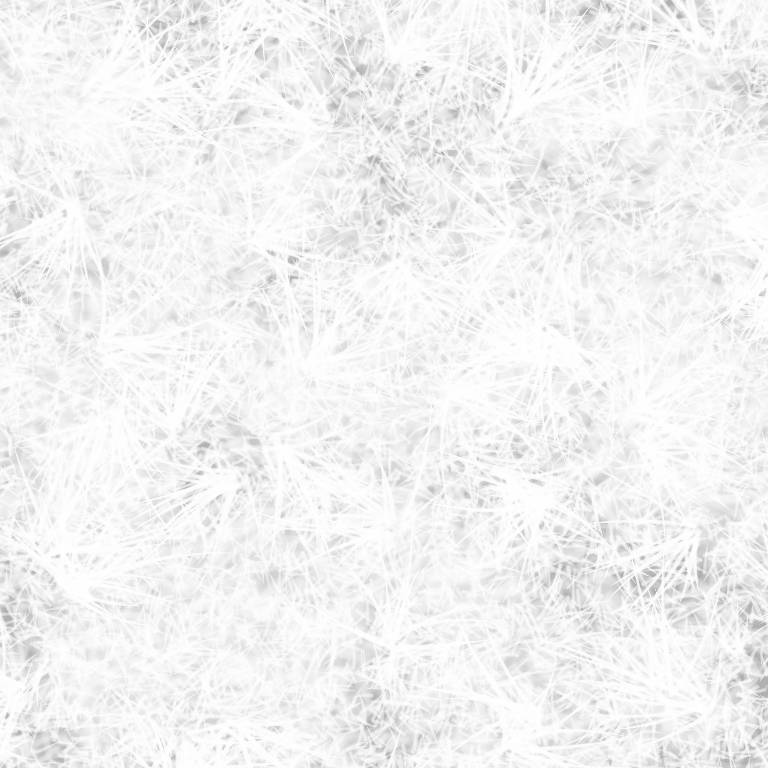
This texture is drawn by a WebGL 2 fragment shader. Its source:

```glsl
#version 300 es
precision highp float;
// Pale, tangled grass: soft white blades and tufts over patchy grey ground.

uniform vec2 u_resolution;
out vec4 fragColor;

const float WHITE = 0.995;         // brightness of fully covered areas
const float GROUND_DEPTH = 0.30;   // darkness of bare ground
const float PATCH_SCALE = 8.0;
const float PATCH_GAIN = 1.6;
const float PATCH_BIAS = -0.45;
const vec2 FIBRE_SCALE = vec2(26.0, 130.0);
const int FIBRE_LAYERS = 6;
const float FIBRE_GAIN = 0.45;
const float WARP_SCALE = 9.0;
const float WARP_AMOUNT = 0.06;
const float MAX_BEND = 0.4;

// Integer hash giving three values in 0..1
vec3 hash3(ivec3 cell) {
    uvec3 v = uvec3(cell + 4096) * 1664525u + 1013904223u;
    v.x += v.y * v.z; v.y += v.z * v.x; v.z += v.x * v.y;
    v ^= v >> 16u;
    v.x += v.y * v.z; v.y += v.z * v.x; v.z += v.x * v.y;
    return vec3(v >> 8u) / 16777216.0;
}

float valueNoise(vec2 p, int seed) {
    ivec2 i = ivec2(floor(p));
    vec2 f = fract(p);
    f = f * f * (3.0 - 2.0 * f);
    float a = hash3(ivec3(i, seed)).x;
    float b = hash3(ivec3(i + ivec2(1, 0), seed)).x;
    float c = hash3(ivec3(i + ivec2(0, 1), seed)).x;
    float d = hash3(ivec3(i + ivec2(1, 1), seed)).x;
    return mix(mix(a, b, f.x), mix(c, d, f.x), f.y);
}

// Fine short streaks in several bent directions
float fibres(vec2 p) {
    vec2 warp = vec2(valueNoise(p * WARP_SCALE, 1), valueNoise(p * WARP_SCALE, 2));
    p += WARP_AMOUNT * warp;
    float total = 0.0;
    for (int i = 0; i < FIBRE_LAYERS; i++) {
        float angle = 2.4 * float(i) + 0.5;
        vec2 along = vec2(cos(angle), sin(angle));
        vec2 q = vec2(dot(p, along), dot(p, vec2(-along.y, along.x)));
        total += smoothstep(0.35, 0.85, valueNoise(q * FIBRE_SCALE, 10 + i));
    }
    return total * FIBRE_GAIN;
}

// Soft tapered blade that starts at the origin and bends sideways
float blade(vec2 p, float angle, float len, float bend, float halfWidth) {
    vec2 along = vec2(cos(angle), sin(angle));
    float t = dot(p, along) / len;
    if (t < 0.0 || t > 1.0) return 0.0;
    float side = dot(p, vec2(-along.y, along.x)) - bend * len * t * t;
    float slope = 2.0 * bend * t;
    float dist = abs(side) * inversesqrt(1.0 + slope * slope);
    float width = halfWidth * (1.0 - t * t) + 1e-4;
    float ends = smoothstep(0.0, 0.06, t) * smoothstep(1.0, 0.85, t);
    return ends * (1.0 - smoothstep(0.2 * width, width, dist));
}

// Fans of blades, one per grid cell; scatter spreads their roots apart
float tufts(vec2 p, float cells, int count, float halfWidth,
            float spread, float scatter, int seed) {
    p *= cells;
    ivec2 home = ivec2(floor(p));
    float total = 0.0;
    for (int y = -1; y <= 1; y++)
    for (int x = -1; x <= 1; x++) {
        ivec2 cell = home + ivec2(x, y);
        vec3 tuft = hash3(ivec3(cell, seed));
        vec2 local = p - vec2(cell);
        for (int i = 0; i < count; i++) {
            vec3 h = hash3(ivec3(cell, seed + 1 + i));
            vec2 root = mix(tuft.xy, fract(h.zx * 37.0), scatter);
            float angle = 6.2832 * tuft.z + spread * (h.x - 0.5);
            float len = mix(0.4, 0.9, h.y);
            float bend = MAX_BEND * (2.0 * h.z - 1.0);
            total += blade(local - root, angle, len, bend, halfWidth);
        }
    }
    return total;
}

void main() {
    vec2 p = gl_FragCoord.xy / u_resolution.y;

    // Ground patches and fine litter
    float cover = PATCH_BIAS + PATCH_GAIN * valueNoise(p * PATCH_SCALE, 5);
    cover += fibres(p);

    // Short scattered blades
    for (int i = 0; i < 3; i++) {
        vec2 offset = vec2(0.37, 0.61) * float(i);
        cover += 0.8 * tufts(p + offset, 20.0, 7, 0.07, 3.5, 0.7, 100 + 40 * i);
    }

    // Medium blades, then long bright fans
    cover += 1.2 * tufts(p, 9.0, 9, 0.035, 3.0, 0.4, 300);
    cover += 2.0 * tufts(p, 5.0, 12, 0.020, 2.8, 0.12, 400);
    cover += 2.0 * tufts(p + 0.43, 4.3, 11, 0.019, 2.2, 0.15, 500);

    // Each layer of cover hides more of the dark ground
    float shade = WHITE - GROUND_DEPTH * exp(-max(cover, 0.0));
    fragColor = vec4(vec3(shade), 1.0);
}
```
